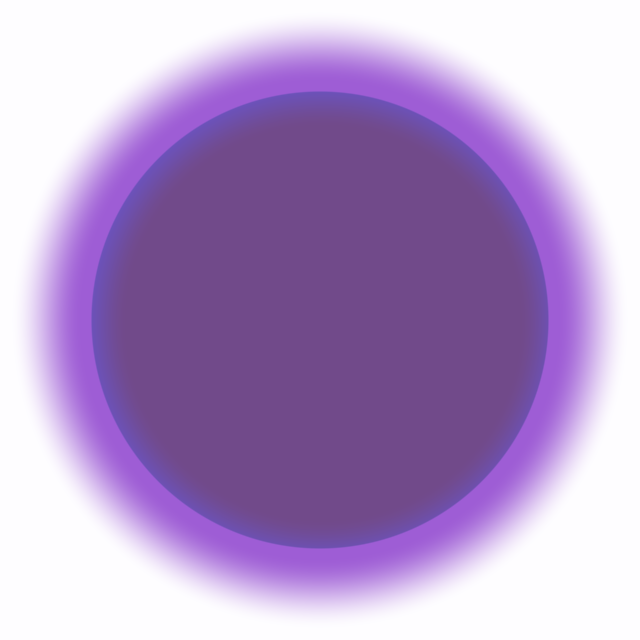
Write a WebGL 2 fragment shader that draws this background.

```glsl
#version 300 es
precision highp float;
// A plum disc with a blue inner rim, ringed by a soft violet glow on white.

uniform vec2 u_resolution;
out vec4 fragColor;

void main() {
    float shortSide = min(u_resolution.x, u_resolution.y);
    vec2 p = (gl_FragCoord.xy - 0.5 * u_resolution) / shortSide;
    float radius = length(p);
    float pixel = 1.0 / shortSide;

    // Outer glow: solid beside the disc, then fading into white
    vec3 violet = vec3(0.62, 0.365, 0.835);
    float glow = 1.0 - smoothstep(0.372, 0.484, radius);
    vec3 color = mix(vec3(0.995, 0.992, 1.0), violet, glow);

    // Inner rim: shifted so that it is stronger at the upper left
    vec3 plum = vec3(0.445, 0.29, 0.54);
    vec3 rimBlue = vec3(0.42, 0.325, 0.75);
    float rim = smoothstep(0.305, 0.378, length(p - vec2(0.005, -0.005)));
    vec3 disc = mix(plum, rimBlue, rim);

    // Disc with a smooth edge
    float inside = 1.0 - smoothstep(-pixel, pixel, radius - 0.357);
    fragColor = vec4(mix(color, disc, inside), 1.0);
}
```
